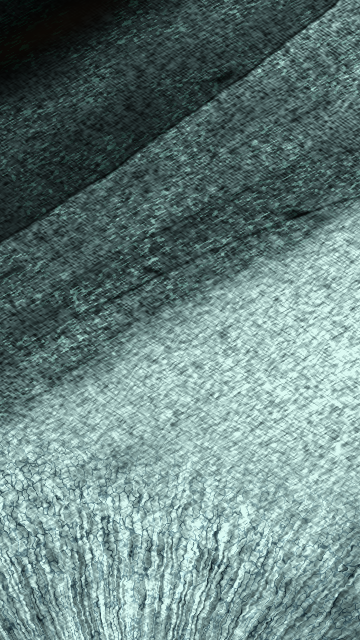
Reproduce this texture procedurally as a WebGL 2 fragment shader.

```glsl
#version 300 es
precision highp float;
// Aerial view of a cracked glacier: dark slanted strata above, bright crevassed ice below.

uniform vec2 u_resolution;
out vec4 fragColor;

float hash(vec2 p) {
  return fract(sin(dot(p, vec2(127.1, 311.7))) * 43758.5453);
}

float noise(vec2 p) {
  vec2 i = floor(p), f = fract(p);
  f = f * f * (3.0 - 2.0 * f);
  return mix(mix(hash(i), hash(i + vec2(1, 0)), f.x),
             mix(hash(i + vec2(0, 1)), hash(i + vec2(1, 1)), f.x), f.y);
}

float fbm(vec2 p) {
  float sum = 0.0, gain = 0.5;
  for (int i = 0; i < 4; i++) {
    sum += gain * noise(p);
    p = p * 2.03 + 7.3;
    gain *= 0.5;
  }
  return sum / 0.9375;
}

vec2 turn(vec2 p, float angle) {
  float c = cos(angle), s = sin(angle);
  return vec2(c * p.x + s * p.y, c * p.y - s * p.x);
}

// Noise drawn out along one direction; density is (along, across).
float streak(vec2 p, float angle, vec2 density) {
  return noise(turn(p, angle) * density);
}

// Short separate strokes along one direction.
float dashes(vec2 p, float angle, vec2 density) {
  return smoothstep(0.52, 0.86, streak(p, angle, density));
}

// Soft elongated spot.
float spot(vec2 p, vec2 center, float angle, vec2 size) {
  vec2 d = turn(p - center, angle) / size;
  return exp(-dot(d, d));
}

// Cellular pattern: x = distance to the crack, y = random value of the cell.
vec2 cells(vec2 p) {
  vec2 base = floor(p);
  float first = 9.0, second = 9.0, id = 0.0;
  for (int j = -1; j <= 1; j++) {
    for (int i = -1; i <= 1; i++) {
      vec2 cell = base + vec2(i, j);
      vec2 seed = cell + 0.1 + 0.8 * vec2(hash(cell), hash(cell + 41.7));
      float d = length(p - seed);
      if (d < first) { second = first; first = d; id = hash(cell + 9.2); }
      else second = min(second, d);
    }
  }
  return vec2(second - first, id);
}

float bump(float x, float width) {
  return exp(-x * x / (width * width));
}

void main() {
  vec2 p = gl_FragCoord.xy / u_resolution.y;
  float wobble = fbm(p * 18.0) - 0.5;
  float ragged = streak(p, 0.45, vec2(35.0, 160.0)) - 0.5;

  // Signed heights above the shadow edge, the ridge and the bright ice.
  float edgeH = p.y - (0.62 + 0.64 * p.x + 0.14 * p.x * p.x) + 0.012 * wobble;
  float ridgeH = p.y - (0.434 + 0.62 * p.x - 0.28 * p.x * p.x) + 0.012 * wobble;
  float iceH = p.y - (0.345 + 0.62 * p.x) + 0.05 * wobble + 0.035 * ragged;
  float strata = streak(p, 0.56, vec2(5.0, 90.0)) - 0.5;
  float bands = streak(p, 0.56, vec2(2.5, 18.0)) - 0.5;

  // Broad tones of the three zones.
  float shadow = 0.12 + 0.10 * bump(edgeH - 0.14, 0.07) + 0.12 * smoothstep(0.2, 0.5, p.x);
  shadow *= 1.0 - 0.75 * smoothstep(0.19, 0.28, edgeH);
  float slope = 0.32 + 0.14 * smoothstep(0.68, 0.98, p.y) - 0.05 * bump(ridgeH - 0.03, 0.05);
  slope += 0.12 * strata + 0.10 * bands;
  float ice = 0.78 + 0.17 * spot(p, vec2(0.54, 0.42), 0.5, vec2(0.28, 0.16));
  ice -= 0.11 * (1.0 - smoothstep(0.0, 0.28, p.y)) - 0.10 * bands;
  ice -= 0.12 * spot(p, vec2(0.58, 0.06), 0.8, vec2(0.2, 0.13));
  ice -= 0.15 * spot(p, vec2(0.19, 0.28), 0.6, vec2(0.06, 0.018));
  float shaded = smoothstep(-0.002, 0.002, edgeH);
  float icy = 1.0 - smoothstep(-0.045, 0.035, iceH);
  float tone = mix(mix(slope, shadow + 0.06 * bands, shaded), ice, icy);

  // Fine grain and glints of the upper slopes.
  float grain = streak(p, 0.52, vec2(130.0, 480.0)) + streak(p, -0.6, vec2(160.0, 460.0)) - 1.0;
  float glint = dashes(p, 0.5, vec2(170.0, 460.0));
  glint *= (1.0 - icy) * smoothstep(0.3, 0.65, fbm(p * vec2(14.0, 22.0)));
  tone *= 1.0 + grain * mix(0.85, 0.3, icy);
  tone += glint * mix(0.24, 0.9 * shadow, shaded);

  // Short crossing cracks of the bright ice.
  float crack = 0.5 * dashes(p + 0.004 * wobble, 0.5, vec2(85.0, 400.0));
  crack += 0.4 * dashes(p, -0.55, vec2(75.0, 420.0)) + 0.4 * dashes(p, 0.95, vec2(95.0, 380.0));
  float lower = 1.0 - smoothstep(-0.14, 0.06, p.y - 0.35 + 0.2 * p.x);
  tone *= 1.0 - 0.42 * crack * icy * (1.0 - 0.5 * lower);

  // Crevasse blocks fanning out from a point below the canvas, long at the foot.
  vec2 fan = p - vec2(0.2, -0.3);
  float radius = length(fan);
  vec2 grid = vec2(atan(fan.x, fan.y) * 50.0, radius * (110.0 * radius - 60.0));
  vec2 bend = vec2(fbm(p * 32.0), fbm(p * 32.0 + 5.0));
  grid += 1.6 * bend + 0.5 * vec2(noise(p * 190.0), noise(p * 190.0 + 3.0));
  vec2 block = cells(grid);
  float broken = smoothstep(0.2, 0.65, noise(p * 95.0));
  float gap = (1.0 - smoothstep(0.02, 0.27, block.x)) * (0.3 + 0.7 * broken);
  float foot = 1.0 - smoothstep(0.08, 0.26, p.y - 0.15 * p.x);
  float furrow = noise(grid * vec2(2.1, 0.5)) - 0.5;
  float ripple = noise(grid * vec2(4.0, 1.1) + 17.0) - 0.5;
  float relief = 0.16 * (block.y - 0.5) + mix(0.3, 0.85, foot) * furrow + 0.35 * ripple + 0.1;
  tone *= 1.0 + lower * (relief - mix(0.55, 0.4, foot) * gap);

  // Dark seams and pits, with fine parallel scratches between them.
  float seam = 0.8 * bump(edgeH, 0.0026) + 0.65 * bump(ridgeH, 0.0026);
  seam += 0.45 * bump(ridgeH - 0.06 - 0.03 * p.x, 0.002);
  seam += 0.35 * bump(ridgeH - 0.10 - 0.12 * p.x, 0.002);
  float pits = spot(p, vec2(0.345, 0.876), 0.45, vec2(0.028, 0.007));
  pits += spot(p, vec2(0.013, 0.573), 0.4, vec2(0.022, 0.007));
  pits += spot(p, vec2(0.475, 0.664), -0.1, vec2(0.035, 0.008));
  pits += 0.7 * spot(p, vec2(0.24, 0.577), -0.3, vec2(0.024, 0.004));
  pits *= 0.9 + 1.2 * ragged;
  tone *= 1.0 - 0.85 * clamp(seam * (0.85 + wobble) + pits, 0.0, 1.0);

  // Cool teal colouring, blue in the gaps, brown in the deepest shade.
  tone = clamp(tone, 0.015, 0.98);
  vec3 color = tone * vec3(0.70 + 0.18 * tone, 1.0, 1.01 - 0.04 * tone);
  color += lower * gap * vec3(-0.03, 0.0, 0.03);
  color += glint * vec3(-0.02, 0.03, 0.01);
  color += vec3(0.035, 0.018, 0.005) * spot(p, vec2(0.07, 0.95), 0.45, vec2(0.16, 0.025));
  fragColor = vec4(clamp(color, 0.0, 1.0), 1.0);
}
```
